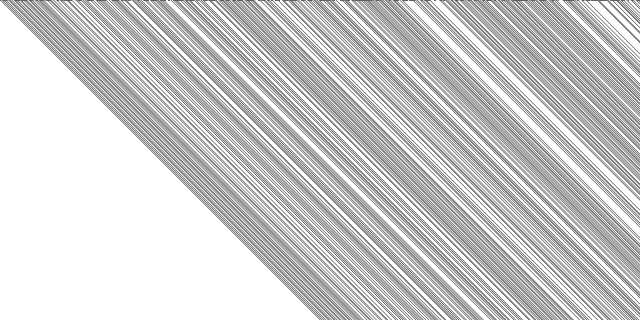
Write a Shadertoy shader that draws this pattern.

```glsl
// Fine black diagonals fall to the right from a dashed top edge over white.
// Each diagonal is a slot along s = x + y - 1; gaps and broad light bands
// thin the slots out, and the exact pixel coverage of each line is summed.

const vec3 PAPER = vec3(1.0);
const vec3 INK = vec3(0.0);
const float CELL = 1.0 / 512.0;   // line thickness, in canvas heights
const float SLOT_CELLS = 3.0;     // cells from one diagonal to the next
const int REACH = 2;              // neighbouring slots that touch a pixel

// Light bands: centre along s, half width, chance of removing a line
const int BAND_COUNT = 12;
const vec3 BANDS[BAND_COUNT] = vec3[](
    vec3(0.225, 0.060, 0.40), vec3(0.335, 0.007, 0.60),
    vec3(0.385, 0.006, 0.70), vec3(0.520, 0.007, 1.00),
    vec3(0.640, 0.010, 0.60), vec3(0.850, 0.070, 0.28),
    vec3(1.050, 0.020, 0.35), vec3(1.275, 0.015, 0.90),
    vec3(1.345, 0.030, 0.40), vec3(1.745, 0.012, 0.95),
    vec3(1.840, 0.016, 0.80), vec3(1.890, 0.009, 0.80));

float hash(float n) {
    return fract(sin(n * 12.9898 + 4.1) * 43758.5);
}

// Chance that a line is missing: layered sines below the light bands
float gapChance(float s) {
    float chance = 0.16 + 0.05 * sin(s * 31.0) + 0.04 * sin(s * 73.0 + 1.0);
    chance *= smoothstep(0.08, 0.18, s);
    chance *= 1.0 - 0.7 * smoothstep(1.52, 1.55, s)
                        * (1.0 - smoothstep(1.70, 1.73, s));
    for (int i = 0; i < BAND_COUNT; i++) {
        float inside = step(abs(s - BANDS[i].x), BANDS[i].y);
        chance = max(chance, inside * BANDS[i].z);
    }
    return chance;
}

// Part of a square pixel, cut along a diagonal, that lies below the cut
float diagonalCut(float distance, float pixel) {
    float t = clamp(distance / pixel, -1.0, 1.0);
    return 0.5 + t - 0.5 * t * abs(t);
}

// Coverage of one slot's line, shifted by up to one cell and maybe missing
float slotInk(float s, float slot, float pixel) {
    float shift = floor(hash(slot + 71.0) * 1.6);
    float start = (slot * SLOT_CELLS + shift) * CELL;
    float order = fract(slot * 0.618 + 0.4 * hash(slot));
    float kept = step(gapChance((slot + 0.5) * SLOT_CELLS * CELL), order);
    float line = diagonalCut(s - start, pixel)
               - diagonalCut(s - start - CELL, pixel);
    return line * kept * step(0.0, slot);
}

float diagonalInk(float s, float pixel) {
    float nearest = floor(s / (SLOT_CELLS * CELL));
    float ink = 0.0;
    for (int i = -REACH; i <= REACH; i++) {
        ink += slotInk(s, nearest + float(i), pixel);
    }
    return min(ink, 1.0);
}

// Irregular dashes along the top edge
float topInk(vec2 p, float pixel) {
    float along = p.x / (3.0 * CELL);
    float cell = floor(along);
    float blend = smoothstep(0.2, 0.8, along - cell);
    float dash = mix(hash(cell + 211.0), hash(cell + 212.0), blend);
    float edge = clamp((p.y - 1.0 + CELL) / pixel + 0.5, 0.0, 1.0);
    return smoothstep(0.25, 0.5, dash) * edge;
}

void mainImage(out vec4 fragColor, in vec2 fragCoord) {
    vec2 p = fragCoord / iResolution.y;
    float pixel = 1.0 / iResolution.y;
    float ink = max(diagonalInk(p.x + p.y - 1.0, pixel), topInk(p, pixel));
    fragColor = vec4(mix(PAPER, INK, ink), 1.0);
}
```
